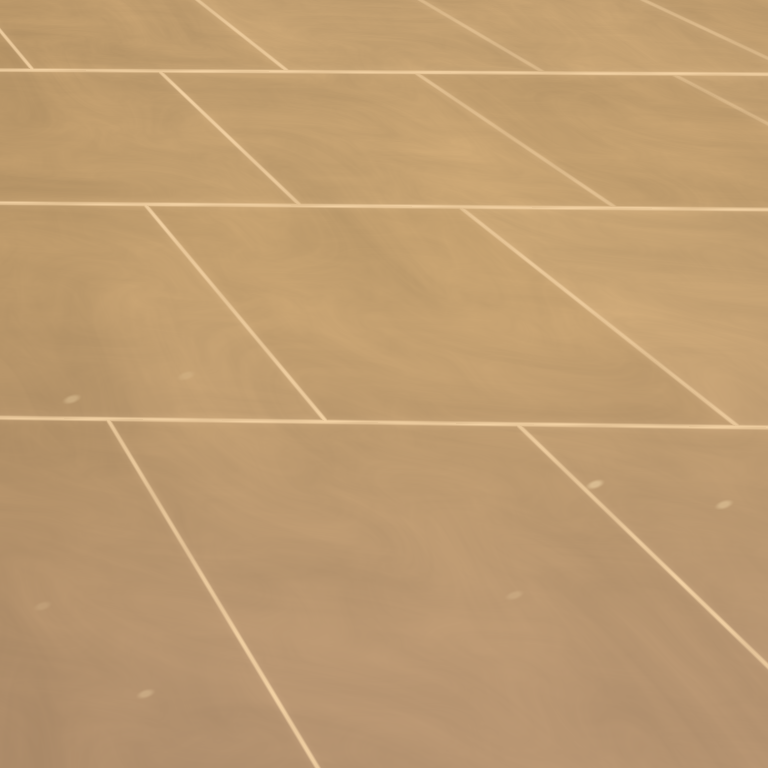
Reproduce this texture procedurally as a three.js fragment shader.

```glsl
// Sandy stone floor seen in perspective: large slabs in running bond with thin pale joints.
// Canvas points are projected to floor rows and columns, joints are drawn at their borders,
// and layered sines mottle the stone, with a sparse scatter of pale chips.
varying vec2 vUv;

float hash(vec2 p) {
  return fract(sin(dot(p, vec2(127.1, 311.7))) * 4375.85);
}

// Cloudy variation from warped, rotated sine layers, roughly -1 to 1.
float mottle(vec2 p) {
  float sum = 0.0;
  float amplitude = 0.5;
  for (int i = 0; i < 6; i++) {
    p = mat2(0.8, 0.6, -0.6, 0.8) * p + 1.7;
    p += 0.7 * sin(p.yx * 1.3 + float(i));
    sum += amplitude * sin(p.x) * sin(p.y);
    p *= 1.8;
    amplitude *= 0.68;
  }
  return sum;
}

// Soft line with the given half width.
float joint(float distanceToLine, float halfWidth) {
  return 1.0 - smoothstep(0.3 * halfWidth, 1.6 * halfWidth, distanceToLine);
}

// Sparse elliptical chips, at most one in each scatter cell.
float chips(vec2 p) {
  vec2 cell = floor(p * 7.0);
  vec2 centre = 0.3 + 0.4 * vec2(hash(cell + 3.1), hash(cell + 8.4));
  vec2 offset = (fract(p * 7.0) - centre) / 7.0;
  offset.y += 0.25 * offset.x;
  float present = step(0.84, hash(cell + 15.2));
  float strength = mix(0.15, 0.8, pow(hash(cell + 21.7), 2.0));
  return present * strength * (1.0 - smoothstep(0.3, 1.0, length(offset / vec2(0.014, 0.007))));
}

void main() {
  float x = vUv.x;
  float down = 1.0 - vUv.y;

  // Perspective: rows recede to a horizon, columns to a point at the upper left.
  float level = down - (x - 0.5) * (0.004 + 0.016 * down);
  float rowCoord = 6.265 - 3.922 / (level + 0.651);
  float row = floor(rowCoord);
  float depth = down + 0.6706;
  float slant = (x + 0.5924) / depth;

  // Alternate rows shift by about half a slab.
  float bond = 0.926 - mod(row, 2.0) * (0.49 + 0.015 * row);
  float columnCoord = slant / 0.433 - bond;
  vec2 slab = vec2(floor(columnCoord), row);
  vec2 floorPos = vec2(slant / 0.433, rowCoord);

  // Stone: golden far away, taupe up close, with a warm patch of light.
  vec3 stone = mix(vec3(0.745, 0.608, 0.427), vec3(0.718, 0.583, 0.445), smoothstep(0.25, 1.0, down));
  vec2 fromGlow = (vec2(x, down) - vec2(0.55, 0.38)) / vec2(0.4, 0.3);
  stone += vec3(0.042, 0.036, 0.022) * exp(-dot(fromGlow, fromGlow));
  stone -= 0.018 * (1.0 - smoothstep(0.0, 0.3, x));
  stone += 0.022 * (hash(slab) - 0.5);

  // Broad clouds and finer streaks.
  float clouds = mottle(floorPos * 4.0);
  float streaks = mottle(floorPos * vec2(11.0, 17.0) + 5.0);
  stone *= 1.0 + 0.042 * clouds + 0.018 * streaks;

  // Distances to the joints, measured on the canvas.
  float rowDistance = abs(fract(rowCoord + 0.5) - 0.5) * pow(level + 0.651, 2.0) / 3.922;
  float columnDistance = abs(fract(columnCoord + 0.5) - 0.5) * 0.433 * depth / sqrt(1.0 + slant * slant);
  float halfWidth = 0.0021 + 0.0009 * down;

  // Joints fade unevenly, most of all toward the far right.
  float wear = 0.84 + 0.1 * sin(x * 23.0 + row * 2.0) + 0.06 * sin(x * 61.0 + down * 47.0);
  float rowLine = joint(rowDistance, halfWidth) * wear;
  float columnLine = joint(columnDistance, halfWidth) * wear * (1.0 - 0.5 * smoothstep(1.0, 1.7, slant));
  float halo = 1.0 - smoothstep(0.0, 0.012, min(rowDistance, columnDistance));

  vec3 colour = stone + 0.02 * halo;
  colour = mix(colour, vec3(0.95, 0.82, 0.64), max(rowLine, columnLine));
  colour = mix(colour, vec3(0.96, 0.86, 0.68), chips(vec2(x, down)));
  gl_FragColor = vec4(colour, 1.0);
}
```
